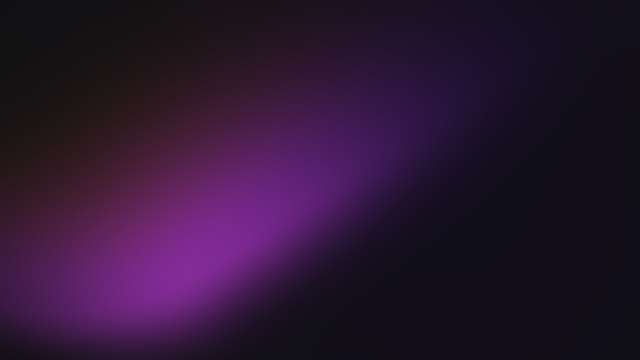
A WebGL 1 fragment shader for this background:

```glsl
precision highp float;
// A soft violet glow sweeping diagonally across a near-black backdrop.

uniform vec2 u_resolution;

const vec3 CHARCOAL = vec3(0.062, 0.060, 0.070);
const vec3 INDIGO = vec3(0.066, 0.054, 0.106);
const vec3 VIOLET_LIGHT = vec3(0.45, 0.11, 0.51);

// Bell curve with a separate width for each colour channel.
vec3 bell(float distance, vec3 width) {
    vec3 t = distance / width;
    return exp(-t * t);
}

// Coordinates along and across a ridge; its lower tail bends sideways.
vec2 ridgeSpace(vec2 p, vec2 center, float angle, float bend) {
    vec2 along = vec2(cos(angle), sin(angle));
    vec2 d = p - center;
    vec2 q = vec2(dot(d, along), dot(d, vec2(-along.y, along.x)));
    float tail = min(q.x, 0.0);
    q.y -= bend * tail * tail;
    return q;
}

// Crisp below the ridge, with a wide reddish haze above it.
vec3 ridgeGlow(vec2 q) {
    vec3 lengthWidth = q.x < 0.0 ? vec3(0.46) : vec3(0.67, 0.67, 0.73);
    vec3 sideWidth = q.y < 0.0 ? vec3(0.15) : vec3(0.39, 0.46, 0.29);
    return bell(q.x, lengthWidth) * bell(q.y, sideWidth);
}

// Charcoal corners surrounding a broad indigo area.
vec3 backdrop(vec2 p) {
    vec2 d = (p - vec2(1.3, 0.5)) / vec2(0.75, 0.95);
    return mix(CHARCOAL, INDIGO, exp(-dot(d, d)));
}

void main() {
    vec2 p = gl_FragCoord.xy / u_resolution.y;
    p.x *= 1.7778 * u_resolution.y / u_resolution.x;
    vec2 q = ridgeSpace(p, vec2(0.52, 0.236), 0.593, 1.0);
    vec3 color = backdrop(p) + VIOLET_LIGHT * ridgeGlow(q);
    gl_FragColor = vec4(color, 1.0);
}
```
